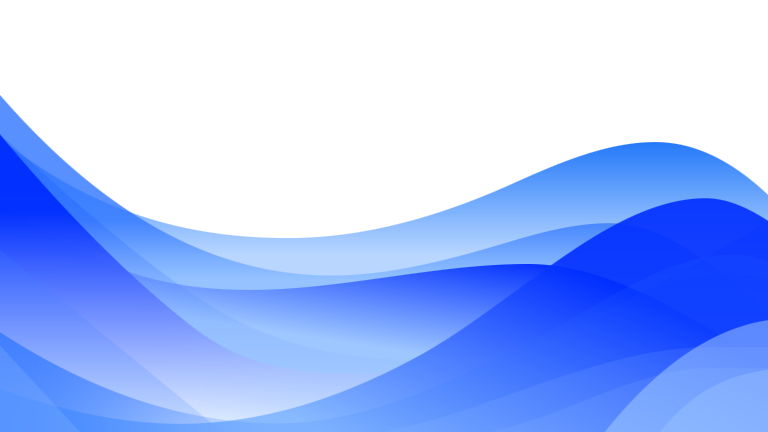
Give the GLSL for this background, as a Shadertoy shader.

```glsl
// Cubic span between two knots holding (x, height, slope)
float span(float x, vec3 a, vec3 b) {
    float w = b.x - a.x;
    float u = clamp((x - a.x) / w, 0.0, 1.0);
    float v = 1.0 - u;
    return mix(a.y, b.y, u * u * (3.0 - 2.0 * u)) + w * u * v * (a.z * v - b.z * u);
}

// Smooth ridge line through five knots
float ridge(float x, vec3 a, vec3 b, vec3 c, vec3 d, vec3 e) {
    if (x < b.x) return span(x, a, b);
    if (x < c.x) return span(x, b, c);
    if (x < d.x) return span(x, c, d);
    return span(x, d, e);
}

// Blend a translucent fill below a ridge line
void fillBelow(inout vec3 color, float y, float height, vec3 fill, float alpha) {
    float depth = height - y;
    float cover = clamp(0.5 + depth / max(fwidth(depth), 1e-5), 0.0, 1.0);
    color = mix(color, fill, cover * alpha);
}

vec3 ramp(vec3 deep, vec3 pale, float t) {
    return mix(deep, pale, clamp(t, 0.0, 1.0));
}

void mainImage(out vec4 fragColor, in vec2 fragCoord) {
    vec2 p = fragCoord / iResolution.xy * vec2(16.0, 9.0);
    float x = p.x, y = p.y;
    vec3 deep = vec3(0.0, 0.18, 1.0);
    vec3 sky = vec3(0.62, 0.78, 1.0);
    vec3 color = vec3(1.0);

    // Pale rear waves
    float rear = ridge(x, vec3(0.0, 6.12, -0.8), vec3(6.0, 4.04, 0.0),
        vec3(10.67, 5.17, 0.45), vec3(13.65, 6.04, 0.0), vec3(16.0, 4.94, -0.95));
    fillBelow(color, y, rear, ramp(vec3(0.15, 0.48, 0.98), vec3(0.72, 0.84, 1.0), (6.0 - y) / 2.3), 1.0);

    float second = ridge(x, vec3(0.0, 7.02, -1.15), vec3(6.9, 3.26, 0.0),
        vec3(10.67, 3.98, 0.3), vec3(12.7, 4.35, 0.0), vec3(16.0, 2.54, -0.85));
    fillBelow(color, y, second, ramp(vec3(0.2, 0.47, 1.0), vec3(0.56, 0.75, 1.0), (4.4 - y) * 0.8), 0.82);

    // Central wave, brightest away from its crest
    float central = ridge(x, vec3(0.0, 4.7, -0.5), vec3(2.5, 3.4, -0.37),
        vec3(5.2, 2.96, 0.0), vec3(11.0, 3.5, 0.0), vec3(16.0, 1.37, -0.65));
    fillBelow(color, y, central, ramp(deep, sky, (3.5 - y) * 0.45 + (11.0 - x) * 0.07), 0.95);

    // Left slope and the translucent strip above it
    float strip = ridge(x, vec3(0.0, 6.2, -0.9), vec3(4.2, 2.75, -0.65),
        vec3(8.75, 1.5, 0.0), vec3(11.0, 1.8, 0.4), vec3(16.0, 3.2, -0.3));
    fillBelow(color, y, strip, ramp(vec3(0.1, 0.35, 1.0), sky, (4.6 - y) * 0.3), 0.3);

    float slope = ridge(x, vec3(0.0, 6.2, -1.2), vec3(4.0, 2.2, -0.78),
        vec3(7.3, 1.23, 0.0), vec3(10.8, 1.7, 0.4), vec3(16.0, 4.4, 0.6));
    fillBelow(color, y, slope, ramp(deep, vec3(0.88, 0.93, 1.0), (4.6 - y) * 0.23),
        mix(0.95, 0.25, smoothstep(3.0, 11.0, x)));
    fillBelow(color, y, 3.8 - 0.82 * x, vec3(0.25, 0.5, 1.0), 0.18);

    // Deep front wave
    float front = ridge(x, vec3(0.0, 0.9, -0.35), vec3(3.75, 0.17, 0.0),
        vec3(8.75, 1.6, 0.55), vec3(14.7, 4.87, 0.0), vec3(16.0, 4.4, -0.65));
    fillBelow(color, y, front, ramp(deep, vec3(0.5, 0.71, 1.0), (3.2 - y) * 0.17 + (12.5 - x) * 0.08), 0.9);

    float low = ridge(x, vec3(0.0, 2.08, -0.65), vec3(5.8, 0.18, 0.0),
        vec3(10.8, 1.75, 0.5), vec3(15.3, 3.7, 0.0), vec3(16.0, 3.55, -0.3));
    fillBelow(color, y, low, vec3(0.16, 0.45, 1.0), mix(0.7, 0.12, smoothstep(0.0, 6.0, x)));
    fillBelow(color, y, 1.8 - 1.08 * x, sky, 0.2);

    // Faint folds and light swells in the right corner
    for (int i = 0; i < 2; i++) {
        float k = float(i);
        float fold = span(x, vec3(8.0 + 2.2 * k, 0.0, 0.2), vec3(14.8, 1.77 - 0.44 * k, 0.0));
        fillBelow(color, y, fold, sky, 0.12);
        float swell = span(x, vec3(12.6 + 1.15 * k, 0.0, 1.25), vec3(16.0, 2.33 - 1.03 * k, 0.15));
        fillBelow(color, y, swell, vec3(0.66, 0.82, 1.0), 0.5 - 0.2 * k);
    }

    fragColor = vec4(color, 1.0);
}
```
